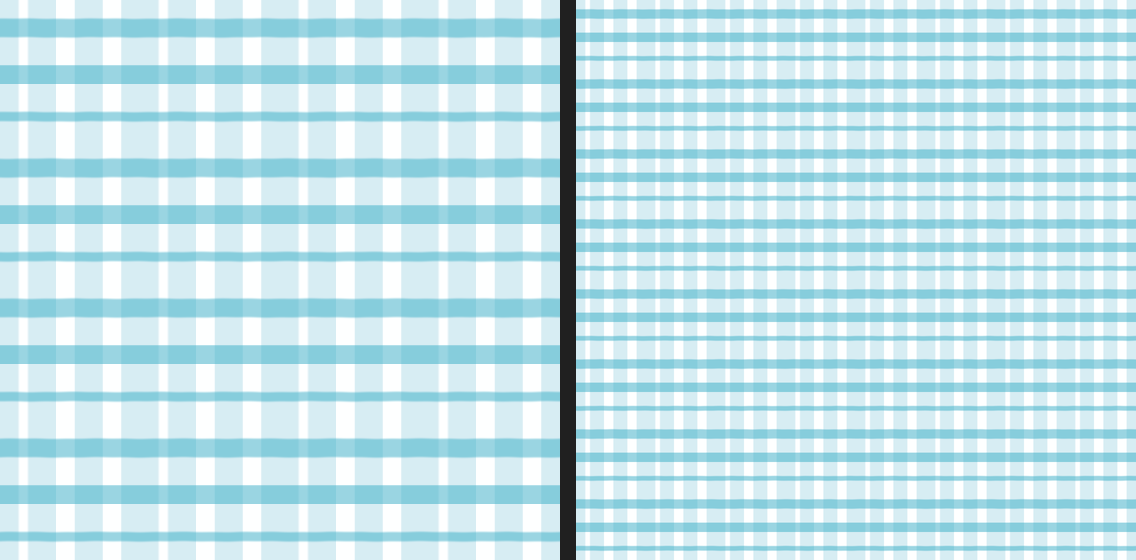
Left, the tile; right, the same tile 2 across and 2 down.
This pattern is drawn by a WebGL 1 fragment shader. Its source:

```glsl
precision highp float;
// Pale blue plaid: white vertical stripes crossed by translucent aqua bands.

uniform vec2 u_resolution;

#define REPEATS 4.0            // plaid repeats across and down
#define THREADS 15.0           // thread units in one repeat
#define SOFT_EDGE 0.16         // blur of the soft stripes, in threads
#define CRISP_EDGE 0.03        // blur of the crisp stripes, in threads
#define EDGE_WAVER 0.035       // unevenness of the soft bands, in threads
#define GROUND vec3(0.845, 0.928, 0.953)
#define WHITE vec3(0.995, 1.0, 1.0)
#define AQUA vec3(0.525, 0.803, 0.863)
#define AQUA_OVER_WHITE vec3(0.602, 0.835, 0.888)

const float TAU = 6.2831853;

// Coverage of a stripe between two thread positions.
float stripe(float x, float start, float end, float blur) {
  return smoothstep(start - blur, start + blur, x)
       - smoothstep(end - blur, end + blur, x);
}

// Layered sines with whole frequencies, so the waver wraps.
float waver(vec2 uv) {
  float row = floor(uv.y * REPEATS);
  return 0.6 * sin(TAU * 7.0 * uv.x + row * 2.1)
       + 0.4 * sin(TAU * 19.0 * uv.x + row * 4.7);
}

void main() {
  vec2 uv = gl_FragCoord.xy / u_resolution;
  vec2 thread = fract(uv * REPEATS) * THREADS;
  thread.y = THREADS - thread.y; // count the bands from the top

  // Keep every edge at least about a pixel wide.
  vec2 pixel = 0.5 * REPEATS * THREADS / u_resolution;
  vec2 soft = max(vec2(SOFT_EDGE), pixel);
  vec2 crisp = max(vec2(CRISP_EDGE), pixel);

  // Warp: one narrow and two wide white stripes.
  float white = stripe(thread.x, 2.0, 3.0, soft.x)
              + stripe(thread.x, 6.0, 8.0, crisp.x)
              + stripe(thread.x, 11.0, 13.0, crisp.x);

  // Weft: two wide aqua bands and one narrow band.
  float softY = thread.y + EDGE_WAVER * waver(uv);
  float aqua = stripe(softY, 2.0, 4.0, soft.y)
             + stripe(thread.y, 7.0, 9.0, crisp.y)
             + stripe(softY, 12.0, 13.0, soft.y);

  // The white stripes show faintly through the bands.
  vec3 base = mix(GROUND, WHITE, white);
  vec3 band = mix(AQUA, AQUA_OVER_WHITE, white);
  gl_FragColor = vec4(mix(base, band, aqua), 1.0);
}
```
